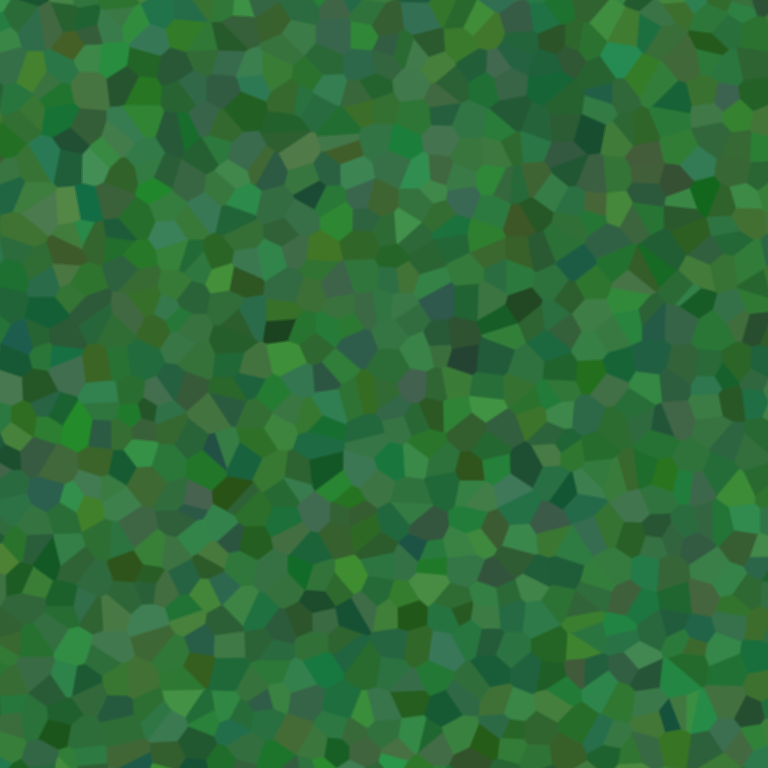
A three.js fragment shader for this texture:

```glsl
// Irregular mosaic of flat, mottled green Voronoi cells.
varying vec2 vUv;

const float CELLS = 29.0;        // cells across the canvas
const float JITTER = 1.0;        // how far sites stray inside their grid square
const float EDGE_SOFTNESS = 0.05; // blend width, in cell units
const vec3 LEAF_GREEN = vec3(0.186, 0.431, 0.229);
const vec3 LIGHT_SPREAD = vec3(0.065, 0.10, 0.06);
const vec3 TINT_SPREAD = vec3(0.09, 0.095, 0.095);

// Sine-free hash: three values in 0..1 per grid square and seed
vec3 hash3(vec2 p, float seed) {
  vec3 q = fract(vec3(p.xyx + seed) * vec3(0.1031, 0.1030, 0.0973));
  q += dot(q, q.yxz + 33.33);
  return fract((q.xxy + q.yzz) * q.zyx);
}

// Site position of a grid square
vec2 cellSite(vec2 cell, float jitter) {
  return cell + 0.5 + jitter * (hash3(cell, 17.0).xy - 0.5);
}

// Base colour varied by a shared brightness and a separate tint per channel
vec3 cellColor(vec2 cell, vec3 base, vec3 lightSpread, vec3 tintSpread) {
  vec3 a = hash3(cell, 71.3);
  vec3 b = hash3(cell, 139.7);
  vec3 c = hash3(cell, 233.1);
  float light = c.x + c.y - 1.0;
  vec3 tint = a + b - 1.0;
  return clamp(base + light * lightSpread + tint * tintSpread, 0.0, 1.0);
}

// Offset from p to the nearest site
vec2 nearestOffset(vec2 p, float jitter) {
  vec2 nearest = vec2(8.0);
  for (int y = -2; y <= 2; y++) {
    for (int x = -2; x <= 2; x++) {
      vec2 offset = cellSite(floor(p) + vec2(x, y), jitter) - p;
      if (dot(offset, offset) < dot(nearest, nearest)) nearest = offset;
    }
  }
  return nearest;
}

// Flat cells, blended by distance to the border shared with each neighbour
vec3 mosaic(vec2 p, float jitter, float softness) {
  vec2 nearest = nearestOffset(p, jitter);
  vec3 sum = vec3(0.0);
  float total = 0.0;
  for (int y = -2; y <= 2; y++) {
    for (int x = -2; x <= 2; x++) {
      vec2 cell = floor(p) + vec2(x, y);
      vec2 offset = cellSite(cell, jitter) - p;
      vec2 apart = offset - nearest;
      float border = 0.5 * dot(offset + nearest, apart) / max(length(apart), 0.0001);
      float weight = 1.0 - smoothstep(0.0, softness, border);
      if (weight > 0.0) {
        sum += weight * cellColor(cell, LEAF_GREEN, LIGHT_SPREAD, TINT_SPREAD);
        total += weight;
      }
    }
  }
  return sum / total;
}

void main() {
  // Shift keeps every hashed grid coordinate positive
  vec2 p = vUv * CELLS + 40.0;
  gl_FragColor = vec4(mosaic(p, JITTER, EDGE_SOFTNESS), 1.0);
}
```
